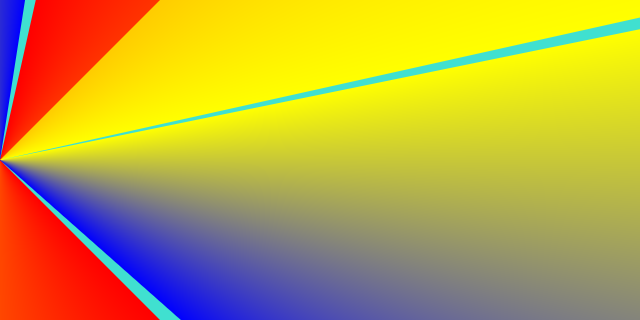
This background is drawn by a Shadertoy shader. Its source:

```glsl
const vec3 YELLOW = vec3(1.0, 1.0, 0.0);
const vec3 BLUE = vec3(0.0, 0.0, 1.0);
const vec3 RED = vec3(1.0, 0.0, 0.0);
const vec3 TURQUOISE = vec3(0.251, 0.878, 0.816);

// Linear blend of two colours between two headings
vec3 sweep(vec3 from, vec3 to, float start, float end, float heading) {
    return mix(from, to, clamp((heading - start) / (end - start), 0.0, 1.0));
}

// Antialiased step past an angular edge
float pastEdge(float edge, float heading, float blur) {
    return clamp((heading - edge) / blur + 0.5, 0.0, 1.0);
}

// Antialiased coverage of the wedge between two headings
float wedge(float start, float end, float heading, float blur) {
    return pastEdge(start, heading, blur) - pastEdge(end, heading, blur);
}

// Conic colours; heading is in degrees clockwise from straight up
vec3 conicColor(float heading, float blur) {
    const float warmSpan = 162.0;
    const float coolSpan = 53.0;

    // Smooth gradients
    vec3 upperBlue = sweep(YELLOW, BLUE, 8.9 - coolSpan, 8.9, heading);
    vec3 upperRed = sweep(RED, YELLOW, 12.6, 12.6 + warmSpan, heading);
    vec3 gold = sweep(RED, YELLOW, 77.45 - warmSpan, 77.45, heading);
    vec3 dusk = sweep(YELLOW, BLUE, 78.45, 78.45 + coolSpan, heading);
    vec3 lowerRed = sweep(RED, YELLOW, 135.0, 135.0 + warmSpan, heading);

    // Sectors joined at sharp headings
    vec3 color = mix(upperBlue, upperRed, pastEdge(10.7, heading, blur));
    color = mix(color, gold, pastEdge(45.0, heading, blur));
    color = mix(color, dusk, pastEdge(78.0, heading, blur));
    color = mix(color, lowerRed, pastEdge(133.0, heading, blur));

    // Turquoise rays
    float rays = wedge(8.9, 12.6, heading, blur)
               + wedge(77.45, 78.45, heading, blur)
               + wedge(131.5, 135.0, heading, blur);
    return mix(color, TURQUOISE, clamp(rays, 0.0, 1.0));
}

void mainImage(out vec4 fragColor, in vec2 fragCoord) {
    // The fan opens from the middle of the left side
    vec2 apex = vec2(0.0, 0.5);
    vec2 offset = fragCoord / iResolution.y - apex;
    float heading = degrees(atan(offset.x, offset.y));
    float pixelSize = 1.0 / iResolution.y;
    float blur = degrees(pixelSize / max(length(offset), pixelSize));
    fragColor = vec4(conicColor(heading, blur), 1.0);
}
```
